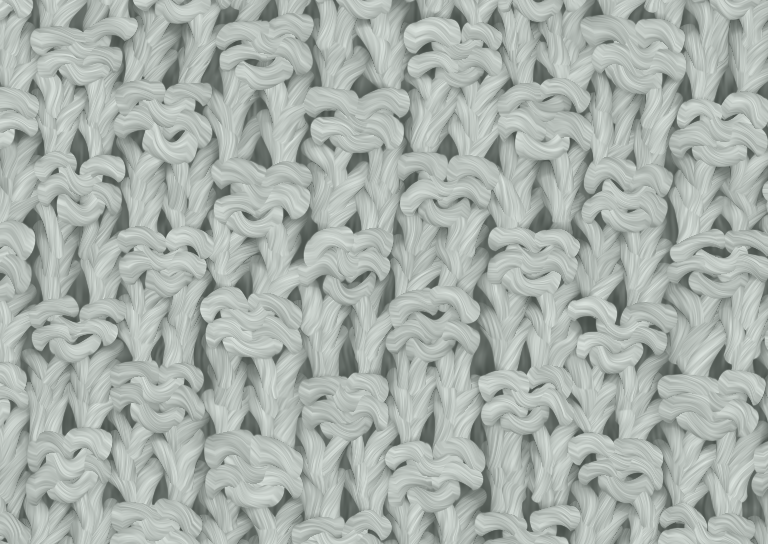
Reproduce this texture procedurally as a WebGL 2 fragment shader.

```glsl
#version 300 es
precision highp float;
// Chunky grey-green moss-stitch knit: purl clusters checkered with plaited V stitches.
uniform vec2 u_resolution;
out vec4 fragColor;

#define COLUMNS 8.35      // cells across the canvas
#define CELL_HEIGHT 0.755 // cell height in cell widths
#define LEAN 0.04         // sideways lean of the columns
#define JITTER 0.10       // wander of each strand
#define PURL_LEVEL 0.11   // height of the purl clusters above the V stitches
#define FIBRE 0.36        // contrast of the fibres
#define TWIST 0.35        // slope of the fibres along the yarn
#define SHADOW 3.6        // strength of the contact shadows
#define GAP_COLOUR vec3(0.20, 0.23, 0.21)
#define YARN_COLOUR vec3(0.80, 0.83, 0.81)

struct Strand { vec2 centre; float angle, halfLength, bend, radius, level, tilt; };

float hash(vec2 p) { return fract(sin(dot(p, vec2(127.1, 311.7))) * 43758.5453); }

float noise(vec2 p) {
  vec2 i = floor(p), f = fract(p);
  f = f * f * (3.0 - 2.0 * f);
  return mix(mix(hash(i), hash(i + vec2(1, 0)), f.x),
             mix(hash(i + vec2(0, 1)), hash(i + vec2(1, 1)), f.x), f.y);
}

// Two rows, each with a pair of arches and a hanging loop between them.
Strand purlStrand(int k) {
  float row = float(k / 3);
  float y = 0.19 - 0.29 * row;
  if (k % 3 == 2)
    return Strand(vec2(0.0, y - 0.07), 0.0, 0.20, -0.13, 0.11, PURL_LEVEL, 0.0);
  float side = float(k % 3) * 2.0 - 1.0;
  return Strand(vec2(side * (0.25 - 0.01 * row), y), -side * 0.15, 0.17, 0.08, 0.12,
                PURL_LEVEL + 0.03 - 0.03 * row, 0.0);
}

// Three rows of two Vs, each made of a pair of slanting legs.
Strand knitStrand(int k) {
  float row = float(k / 4);
  float stitch = float((k / 2) % 2) - 0.5;
  float side = float(k % 2) * 2.0 - 1.0;
  vec2 centre = vec2(stitch * 0.5 + side * 0.12, 0.30 - 0.27 * row);
  return Strand(centre, 1.57 - side * 0.38, 0.24, side * 0.04, 0.112, 0.02, -0.06);
}

// Brightness of the yarn surface; across runs from -1 to 1 over its width.
float yarnTone(float along, float across, Strand s, float seed) {
  float v = across * s.radius + TWIST * along;
  float fibres = 0.55 * noise(vec2(along * 4.0, v * 45.0) + seed * 91.0)
               + 0.45 * noise(vec2(along * 8.0, v * 90.0) + seed * 57.0);
  float rounding = 0.90 - 0.30 * pow(abs(across), 3.0);
  float light = 0.06 * across * cos(s.angle);
  return rounding + light + FIBRE * (fibres - 0.5) + 0.10 * (seed - 0.5);
}

void main() {
  vec2 p = gl_FragCoord.xy / u_resolution.x * COLUMNS;
  p -= vec2(LEAN * p.y + 0.18, 0.43);
  // Slow unevenness of the fabric, and small kinks in the yarn
  p += 0.20 * (vec2(noise(p * 0.9), noise(p * 0.9 + 37.0)) - 0.5);
  p += 0.06 * (vec2(noise(p * 4.0 + 5.0), noise(p * 4.0 + 71.0)) - 0.5);
  vec2 cellSize = vec2(1.0, CELL_HEIGHT);
  vec2 home = floor(p / cellSize);

  // Deep yarn seen through the hollows
  float top = -0.09, halo = -0.09;
  float tone = 0.55 + 0.4 * (noise(p * vec2(30.0, 7.0)) - 0.5);
  for (int n = 0; n < 9; n++) {
    vec2 cell = home + vec2(n % 3 - 1, n / 3 - 1);
    bool purl = mod(cell.x + cell.y, 2.0) < 0.5;
    vec2 local = p - (cell + 0.5) * cellSize;
    for (int k = 0; k < 12; k++) {
      if (purl && k > 5) break;
      Strand s;
      if (purl) s = purlStrand(k); else s = knitStrand(k);

      // Irregularity from stitch to stitch
      vec2 id = cell * 1.37 + float(k) * vec2(7.3, 3.1);
      float seed = hash(id);
      s.centre += JITTER * (vec2(hash(id + 11.0), hash(id + 23.0)) - 0.5);
      s.angle += 0.6 * (hash(id + 31.0) - 0.5);
      s.radius *= 0.9 + 0.22 * hash(id + 43.0);
      s.level += 0.08 * (seed - 0.5);

      // Distance to the bowed centre line
      vec2 axis = vec2(cos(s.angle), sin(s.angle));
      vec2 q = local - s.centre;
      q = vec2(dot(q, axis), dot(q, vec2(-axis.y, axis.x)));
      float t = clamp(q.x / s.halfLength, -1.0, 1.0);
      float slope = 2.0 * s.bend * t / s.halfLength;
      float across = (q.y - s.bend * (1.0 - t * t)) / sqrt(1.0 + slope * slope);
      float d = length(vec2(across, q.x - t * s.halfLength));

      // Ends dive under their neighbours
      float base = s.level + s.tilt * t - 0.09 * t * t;
      halo = max(halo, base + s.radius - 0.9 * d);
      if (d < s.radius) {
        float height = base + sqrt(s.radius * s.radius - d * d);
        float cover = smoothstep(-0.012, 0.012, height - top);
        cover *= 1.0 - smoothstep(s.radius - 0.02, s.radius, d);
        tone = mix(tone, yarnTone(q.x, across / s.radius, s, seed), cover);
        top = mix(top, height, cover);
      }
    }
  }

  // Contact shadow beneath higher strands, and depth of the hollows
  tone *= exp(-SHADOW * max(halo - top, 0.0));
  tone *= mix(0.76, 1.0, smoothstep(-0.06, 0.13, top));
  fragColor = vec4(mix(GAP_COLOUR, YARN_COLOUR, clamp(tone, 0.0, 1.1)), 1.0);
}
```
